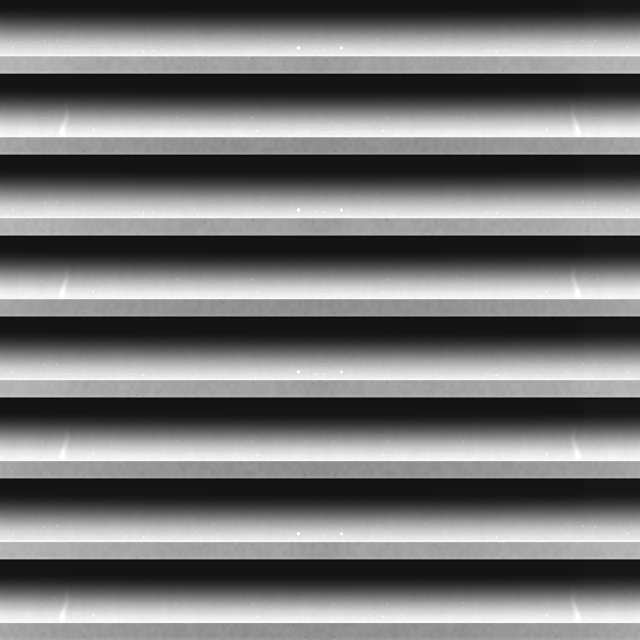
Write a WebGL 1 fragment shader that draws this texture.

```glsl
precision highp float;
// Horizontal metal louvre slats: each slat ramps from deep shadow to a bright
// edge, then ends in a flat grey lip. Two slat kinds alternate, with faint
// scratches and specks placed symmetrically about the vertical centre line.

uniform vec2 u_resolution;

const float PITCH = 0.1265;        // slat height in canvas units
const float TOP_CROP = 0.0104;     // part of the first slat above the canvas
const float LIP_START = 0.778;     // within a slat, 0 = top, 1 = bottom
const float RAMP_START = 0.165;
const float BOW = 0.022;           // shadow is deeper at the centre
const float LINE_WIDTH = 0.016;    // dark seam under the lip
const float GLINT_WIDTH = 0.022;   // bright line above the lip
const float SHADOW = 0.078;
const float SEAM = 0.045;
const float BRIGHT_EVEN = 0.91;
const float BRIGHT_ODD = 0.955;
const float LIP_EVEN = 0.625;
const float LIP_ODD = 0.56;
const float SCRATCH_X = 0.402;     // distances from the centre line
const float SPECK_X = 0.0335;
const float SPECK_T = 0.675;
const float SPECK_RADIUS = 0.0022;
const vec2 DUST_CELLS = vec2(64.0, 8.0);
const float DUST_AMOUNT = 0.14;
const float GRAIN = 0.022;

float hash(vec2 p) {
  vec3 q = fract(vec3(p.xyx) * 0.1031);
  q += dot(q, q.yzx + 33.33);
  return fract((q.x + q.y) * q.z);
}

float noise(vec2 p) {
  vec2 i = floor(p);
  vec2 f = fract(p);
  f = f * f * (3.0 - 2.0 * f);
  return mix(mix(hash(i), hash(i + vec2(1.0, 0.0)), f.x),
             mix(hash(i + vec2(0.0, 1.0)), hash(i + 1.0), f.x), f.y);
}

// Soft dot whose offset and radius are in canvas units.
float dotMask(vec2 offset, float radius, float px) {
  return 1.0 - smoothstep(radius - px, radius + px, length(offset));
}

// Sparse dust: at most one speck in each cell of a slat.
float dust(float x, float t, float kind, float px) {
  vec2 grid = vec2(x, t) * DUST_CELLS;
  vec2 cell = floor(grid);
  vec2 seed = cell + vec2(17.0, 41.0) * (kind + 1.0);
  vec2 centre = 0.25 + 0.5 * vec2(hash(seed), hash(seed + 71.3));
  vec2 offset = (fract(grid) - centre) / DUST_CELLS * vec2(1.0, PITCH);
  float present = step(1.0 - DUST_AMOUNT, hash(seed + 29.7));
  return present * dotMask(offset, 0.0011, px) * hash(seed + 5.1);
}

void main() {
  vec2 uv = gl_FragCoord.xy / u_resolution;
  float px = 1.0 / u_resolution.y;
  float aa = 0.7 * px / PITCH;

  // Slat coordinates: t runs down one slat, kind alternates 0 and 1
  float s = (1.0 - uv.y + TOP_CROP) / PITCH;
  float t = fract(s);
  float kind = mod(floor(s), 2.0);
  float side = abs(uv.x - 0.5);
  float edge = 4.0 * side * side;

  // Curved face, from shadow to light
  float ramp = smoothstep(RAMP_START, LIP_START, t + BOW * (edge - 0.4));
  float face = mix(SHADOW, mix(BRIGHT_EVEN, BRIGHT_ODD, kind), ramp);
  float streak = noise(vec2(side * 90.0, t * 2.5 + kind * 9.0)) - 0.5;
  float band = noise(vec2(side * 5.0, t * 45.0 + kind * 60.0)) - 0.5;
  face += ramp * (0.018 * streak + 0.025 * band);
  face += 0.012 * smoothstep(0.908, 0.915, uv.x) * (1.0 - ramp);

  // Scratch on odd slats, leaning and fading upwards
  float wobble = 0.005 * (noise(vec2(t * 18.0, 3.0)) - 0.5);
  float lean = SCRATCH_X - 0.018 * (LIP_START - t) + wobble;
  float scratch = exp(-pow((side - lean) / 0.004, 2.0));
  face += kind * 0.10 * scratch * smoothstep(0.25, 0.7, t);

  // Dust and the paired bright specks on even slats
  vec2 speckOffset = vec2(side - SPECK_X, (t - SPECK_T) * PITCH);
  float speck = dotMask(speckOffset, SPECK_RADIUS, px) * (1.0 - kind);
  speck *= mix(1.0, 0.55, step(0.5, uv.x));
  float specks = dust(side, t, kind, px);
  face += 0.3 * speck + 0.14 * specks * smoothstep(0.3, 0.6, ramp);
  float glint = smoothstep(LIP_START - 2.0 * GLINT_WIDTH, LIP_START - 0.5 * GLINT_WIDTH, t);
  face = mix(face, 0.98, 0.8 * glint);

  // Flat lip, lighter towards both ends
  float lip = mix(LIP_EVEN, LIP_ODD, kind) + 0.085 * edge;
  lip += 0.025 * (noise(vec2(side * 14.0, kind * 7.0)) - 0.5);
  lip += 0.035 * (noise(vec2(side * 160.0, s * 14.0)) - 0.5);
  lip += 0.04 * smoothstep(0.94, 0.98, t) - 0.13 * specks;

  // Join face, lip and seam; the seam wraps into the next shadow
  float lipMask = smoothstep(LIP_START - aa, LIP_START + aa, t);
  float shade = mix(face, lip, lipMask);
  float lipEnd = 1.0 - 0.5 * LINE_WIDTH;
  shade = mix(shade, SEAM, smoothstep(lipEnd - aa, lipEnd + aa, t));
  shade = mix(SEAM, shade, smoothstep(0.0, LINE_WIDTH + aa, t));

  // Fine grain, weak in the shadow
  shade += GRAIN * (noise(uv * 380.0) - 0.5) * smoothstep(0.05, 0.5, shade);
  gl_FragColor = vec4(vec3(clamp(shade, 0.0, 1.0)), 1.0);
}
```
